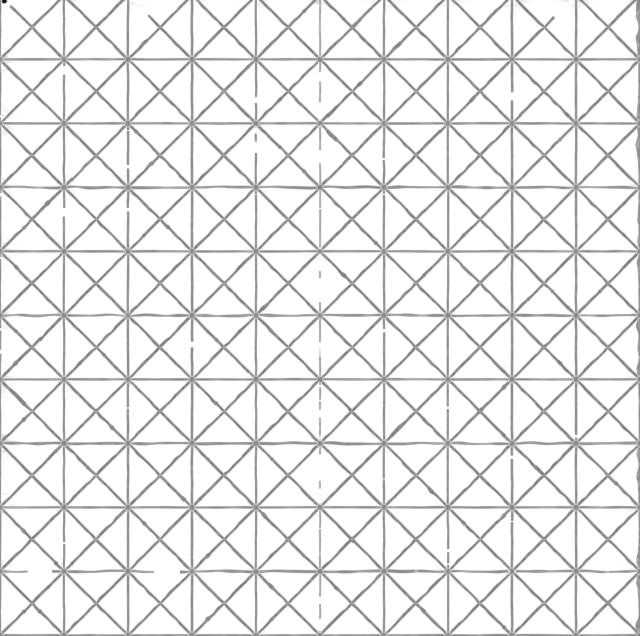
Give the GLSL for this pattern, as a WebGL 1 fragment shader.

```glsl
precision highp float;
uniform vec2 u_resolution;

#define CELLS 10.0
#define BASE_OFFSET 0.01
#define HALF_WIDTH 0.021
#define WOBBLE 0.022
#define DIAGONAL_GREY 0.54
#define VERTICAL_GREY 0.57
#define HORIZONTAL_GREY 0.61
#define SMUDGE_GREY 0.72
#define DASHED_COLUMN 5.0

float hash(vec2 p) {
  p = fract(p * vec2(0.1031, 0.1137));
  p += dot(p, p.yx + 33.33);
  return fract((p.x + p.y) * p.x * 97.3);
}

float noise(vec2 p) {
  vec2 i = floor(p), f = fract(p);
  f = f * f * (3.0 - 2.0 * f);
  return mix(mix(hash(i), hash(i + vec2(1.0, 0.0)), f.x),
             mix(hash(i + vec2(0.0, 1.0)), hash(i + vec2(1.0)), f.x), f.y);
}

// Coverage of a line from the distance to its axis
float stroke(float d, float halfWidth, float px) {
  return 1.0 - smoothstep(halfWidth - 0.8 * px, halfWidth + 0.8 * px, abs(d));
}

float disc(vec2 p, float radius, float px) {
  return 1.0 - smoothstep(radius - px, radius + px, length(p));
}

// One family of slanted lines: across numbers the lines, along runs on them
float diagonal(float across, float along, float seed, float px) {
  float line = floor(across + 0.5);
  float n = noise(vec2(along * 6.0 + 40.0, line * 7.0 + seed));
  float blot = smoothstep(0.90, 0.98, noise(vec2(along * 4.0 + 70.0, line * 5.0 + seed)));
  float d = (across - line) * 0.7071 + (n - 0.5) * 0.012;
  return stroke(d, HALF_WIDTH * (0.85 + 0.3 * n + 0.5 * blot), px);
}

float ink(float grey, float tone, float cover) {
  return min(grey, mix(1.0, tone, cover));
}

void main() {
  float px = CELLS / u_resolution.x;
  vec2 p = gl_FragCoord.xy * px - vec2(0.0, BASE_OFFSET);
  float top = u_resolution.y * px;
  vec2 node = floor(p + 0.5);
  vec2 q = p - node;
  float grain = noise(p * 22.0 + 90.0);
  float grey = 1.0;

  // Diagonals, with some arms rubbed away along the top
  float slant = max(diagonal(p.x - p.y, p.x + p.y, 113.0, px),
                    diagonal(p.x + p.y, p.x - p.y + 20.0, 231.0, px));
  vec2 fromTop = vec2(p.x, p.y - top);
  float rubbed = max(disc(fromTop - vec2(2.16, -0.09), 0.22, px),
                     disc(fromTop - vec2(8.81, -0.09), 0.24, px));
  rubbed = max(rubbed, disc(fromTop - vec2(0.06, -0.02), 0.13, px));
  grey = ink(grey, DIAGONAL_GREY + 0.1 * (grain - 0.5), slant * (1.0 - rubbed));

  // Verticals: pinholes everywhere, one column thin and broken
  float dashed = 1.0 - step(0.5, abs(node.x - DASHED_COLUMN));
  float run = noise(vec2(p.y * 5.5, node.x * 9.0 + 17.0));
  float pinhole = smoothstep(0.93, 0.96, noise(vec2(p.y * 9.0, node.x * 11.0 + 53.0)));
  float gap = max(pinhole, dashed * smoothstep(0.60, 0.68, run));
  float columnWidth = HALF_WIDTH * (0.78 + 0.2 * hash(vec2(node.x, 61.0)) - 0.12 * dashed);
  float upright = stroke(q.x + (run - 0.5) * 0.008, columnWidth, px) * (1.0 - gap);
  grey = ink(grey, VERTICAL_GREY + 0.08 * dashed + 0.08 * (grain - 0.5), upright);

  // Horizontals: odd rows waver and swell, the lowest has gaps
  float waver = 0.25 + 0.75 * mod(node.y, 2.0) * step(node.y, 8.0);
  float sway = noise(vec2(p.x * 3.5, node.y * 13.0 + 29.0)) - 0.5;
  float swell = noise(vec2(p.x * 5.0, node.y * 17.0 + 71.0));
  float rowWidth = HALF_WIDTH * (0.85 + 0.55 * waver * (swell - 0.3));
  float lowest = 1.0 - step(0.5, abs(node.y - 1.0));
  float rowGap = lowest * smoothstep(0.82, 0.88, noise(vec2(p.x * 4.0, 83.0)));
  float across = q.y + sway * waver * WOBBLE;
  float level = stroke(across, rowWidth, px) * (1.0 - rowGap);
  float core = stroke(across, 0.006, px) * smoothstep(0.45, 0.8, noise(vec2(p.x * 8.0, node.y * 19.0)));
  grey = ink(grey, HORIZONTAL_GREY - 0.06 * swell + 0.1 * core, level);

  // Ragged dark band on the right side
  float ragged = noise(vec2(p.y * 6.0, 37.0));
  float band = stroke(CELLS - p.x, 0.022 + 0.055 * ragged * ragged, px);
  grey = ink(grey, 0.52 + 0.2 * grain, band);

  // Pale streaks around joints, stronger near the sides and the top
  float border = min(min(p.x, CELLS - p.x), top - p.y);
  float strength = 0.12 + 0.6 * exp(-border * 5.0);
  float streak = noise(vec2(p.x * 9.0 + p.y * 5.0, p.y * 24.0) + 15.0);
  float smudge = smoothstep(0.48, 0.85, streak) * exp(-dot(q, q) * 32.0);
  smudge *= strength * (0.5 + hash(node + 41.0));
  grey = ink(grey, SMUDGE_GREY, min(smudge, 1.0));

  // Rosettes at joints and pale dots where only diagonals cross
  float r = length(q);
  float ring = stroke(r - 0.052, 0.014, px);
  float petals = 0.5 - 0.5 * cos(8.0 * atan(q.y, q.x + 0.0001));
  grey = mix(grey, 0.84, ring * (0.25 + 0.55 * petals));
  grey = mix(grey, DIAGONAL_GREY, 0.6 * disc(q, 0.018, px));
  grey = mix(grey, 0.76, 0.6 * disc(fract(p) - 0.5, 0.016, px));

  // Dark fleck in the upper left corner
  float fleck = disc(fromTop - vec2(0.07, -0.03), 0.025 + 0.02 * grain, px);
  grey = mix(grey, 0.1, fleck);

  gl_FragColor = vec4(vec3(clamp(grey, 0.0, 1.0)), 1.0);
}
```
